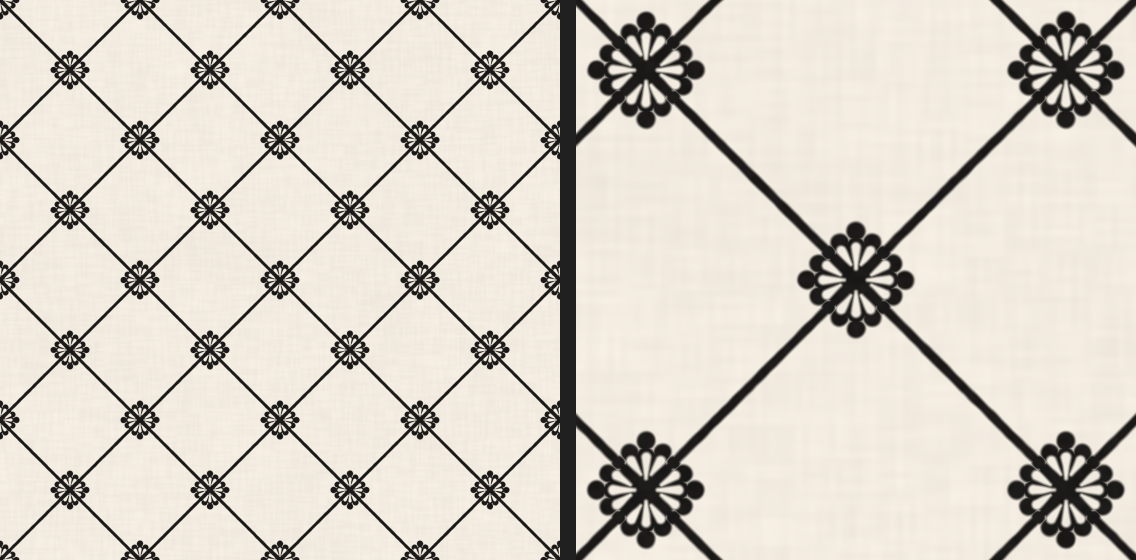
Left, the full canvas; right, a detail of the centre.
A WebGL 1 fragment shader for this pattern:

```glsl
precision highp float;

uniform vec2 u_resolution;

const float REPEATS = 4.0;
const float LINE_HALF_WIDTH = 0.0108;
const float FLOWER_RADIUS = 0.139;
const vec3 PAPER = vec3(0.950, 0.922, 0.880);
const vec3 INK = vec3(0.105, 0.100, 0.092);

float hash(vec2 p) {
  vec3 q = fract(vec3(p.xyx) * 0.1031);
  q += dot(q, q.yzx + 33.33);
  return fract((q.x + q.y) * q.z);
}

// Value noise that wraps after "period" lattice cells.
float wrapNoise(vec2 uv, vec2 period) {
  vec2 p = uv * period;
  vec2 i = floor(p);
  vec2 f = fract(p);
  f = f * f * (3.0 - 2.0 * f);
  vec2 a = mod(i, period);
  vec2 b = mod(i + 1.0, period);
  float low = mix(hash(a), hash(vec2(b.x, a.y)), f.x);
  float high = mix(hash(vec2(a.x, b.y)), hash(b), f.x);
  return mix(low, high, f.y);
}

float circle(vec2 p, vec2 center, float radius) {
  return length(p - center) - radius;
}

// Capsule whose radius changes from one end to the other.
float teardrop(vec2 p, vec2 a, vec2 b, float radiusA, float radiusB) {
  vec2 axis = b - a;
  float t = clamp(dot(p - a, axis) / dot(axis, axis), 0.0, 1.0);
  return length(p - a - axis * t) - mix(radiusA, radiusB, t);
}

// Folds the plane into one eighth: 0 <= y <= x.
vec2 foldEighth(vec2 p) {
  p = abs(p);
  return vec2(max(p.x, p.y), min(p.x, p.y));
}

// Scalloped silhouette with a tip radius of 1.
float flowerBody(vec2 p) {
  float d = (p.x + p.y - 0.80) * 0.7071;
  d = min(d, circle(p, vec2(0.84, 0.0), 0.16));
  d = min(d, circle(p, vec2(0.64, 0.28), 0.155));
  return min(d, circle(p, vec2(0.47, 0.47), 0.12));
}

// Three pale drops fan out in each petal.
float flowerCutout(vec2 p) {
  float middle = teardrop(p, vec2(0.20, 0.0), vec2(0.56, 0.0), 0.03, 0.085);
  float side = teardrop(p, vec2(0.27, 0.09), vec2(0.50, 0.25), 0.03, 0.085);
  return min(middle, side);
}

// Signed distance to the trellis and its flowers, in repeat units.
float trellis(vec2 p) {
  vec2 diagonal = vec2(p.x + p.y, p.x - p.y);
  vec2 offset = fract(diagonal + 0.5) - 0.5;
  vec2 local = 0.5 * vec2(offset.x + offset.y, offset.x - offset.y);
  vec2 q = foldEighth(local / FLOWER_RADIUS);
  float flower = max(flowerBody(q), -flowerCutout(q)) * FLOWER_RADIUS;
  float line = min(abs(offset.x), abs(offset.y)) * 0.7071 - LINE_HALF_WIDTH;
  return min(line, flower);
}

// Fine crossed threads with broad, faint unevenness, centred on zero.
float linen(vec2 uv) {
  float weft = wrapNoise(uv, vec2(40.0, 250.0)) - 0.5;
  float warp = wrapNoise(uv + 0.37, vec2(250.0, 40.0)) - 0.5;
  float cloud = wrapNoise(uv, vec2(9.0)) - 0.5;
  return 0.018 * (weft + warp) + 0.008 * cloud;
}

void main() {
  vec2 uv = gl_FragCoord.xy / u_resolution;
  float pixel = REPEATS / min(u_resolution.x, u_resolution.y);
  float softness = max(0.75 * pixel, 0.005);

  // Slightly uneven printed edges.
  float wobble = 0.002 * (wrapNoise(uv, vec2(180.0)) - 0.5);
  float d = trellis(uv * REPEATS) + wobble;
  float ink = 1.0 - smoothstep(-softness, softness, d);

  vec3 paper = PAPER + linen(uv);
  vec3 print = INK + 0.03 * (wrapNoise(uv, vec2(220.0)) - 0.5);
  gl_FragColor = vec4(mix(paper, print, ink), 1.0);
}
```
